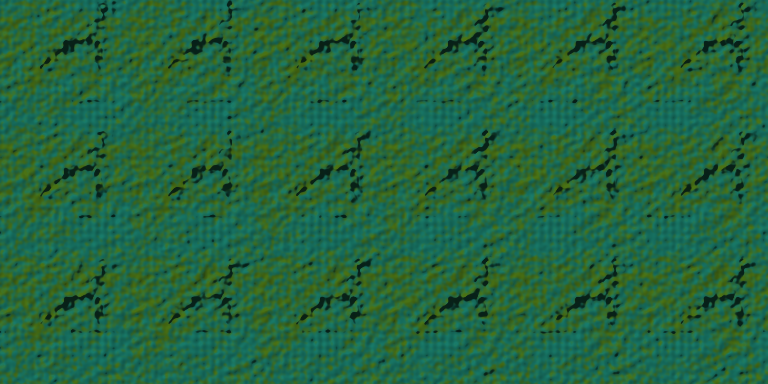
Give the GLSL for this pattern, as a WebGL 2 fragment shader.

```glsl
#version 300 es
precision highp float;
// Mossy embossed stone: a 6 x 3 tiling of crumbled relief and dark fissures,
// overlaid with a slightly shorter lattice of beaded patches that drifts
// against the tiles. Periodic gradient noise gives height, lit from upper left.

uniform vec2 u_resolution;
out vec4 fragColor;

const float TAU = 6.2831853;
const vec2 TILES = vec2(6.0, 3.0);
const float PATCH_PERIOD = 0.9;             // in tiles
const vec2 PATCH_ORIGIN = vec2(2.547, 1.2); // in tiles
const float BEADS = 14.0;                   // per patch period

const vec3 TEAL = vec3(0.085, 0.43, 0.37);
const vec3 OLIVE = vec3(0.26, 0.40, 0.07);
const vec3 CREVICE = vec3(0.02, 0.10, 0.075);

// Fissures inside one tile, as segments (start, end)
const vec4 FISSURES[5] = vec4[5](
  vec4(0.34, 0.48, 0.46, 0.57), vec4(0.46, 0.57, 0.57, 0.67),
  vec4(0.57, 0.67, 0.72, 0.69), vec4(0.78, 0.49, 0.78, 0.66),
  vec4(0.76, 0.80, 0.83, 0.95));

vec2 gradientAt(vec2 cell) {
  vec3 q = fract(cell.xyx * vec3(0.1031, 0.1030, 0.0973));
  q += dot(q, q.yzx + 33.33);
  float angle = TAU * fract((q.x + q.y) * q.z);
  return vec2(cos(angle), sin(angle));
}

// Gradient noise over the unit square, wrapping after that many cells
float noise(vec2 p, float cells, float seed) {
  p *= cells;
  vec2 i = floor(p), f = p - i;
  vec2 a = mod(i, cells) + seed, b = mod(i + 1.0, cells) + seed;
  vec2 w = f * f * f * (f * (f * 6.0 - 15.0) + 10.0);
  float low = mix(dot(gradientAt(a), f),
                  dot(gradientAt(vec2(b.x, a.y)), f - vec2(1, 0)), w.x);
  float high = mix(dot(gradientAt(vec2(a.x, b.y)), f - vec2(0, 1)),
                   dot(gradientAt(b), f - 1.0), w.x);
  return mix(low, high, w.y);
}

// Sheared noise: its grain climbs gently to the right
float streaks(vec2 p, float cells, float seed) {
  return noise(vec2(p.x - p.y, p.y), cells, seed);
}

vec2 patchSpace(vec2 p) {
  vec2 b = (p - PATCH_ORIGIN) / PATCH_PERIOD;
  return b - floor(b + 0.5);
}

float patchMask(vec2 b) {
  return exp(-dot(b * b, vec2(18.0, 36.0)));
}

float beads(vec2 b) {
  vec2 c = cos(TAU * BEADS * b);
  return c.x * 0.6 + c.y * 0.4;
}

float height(vec2 p) {
  vec2 b = patchSpace(p);
  float smoothing = 1.0 - 0.6 * patchMask(b);
  float h = 0.26 * streaks(p, 6.0, 3.0)
          + 0.24 * streaks(p, 11.0, 17.0)
          + 0.18 * noise(p, 17.0, 41.0)
          + 0.13 * noise(p, 27.0, 47.0)
          + 0.15 * streaks(b + 0.5, 10.0, 59.0)
          + 0.14 * noise(b + 0.5, 19.0, 67.0);
  return h * smoothing + mix(0.04, 0.13, patchMask(b)) * beads(b);
}

float segmentDistance(vec2 p, vec4 s) {
  vec2 a = p - s.xy, d = s.zw - s.xy;
  return length(a - d * clamp(dot(a, d) / dot(d, d), 0.0, 1.0));
}

float falloff(float dist, float radius) {
  return 1.0 - smoothstep(0.0, radius, dist);
}

// How readily the relief breaks open: near fissures and above each patch
float fragility(vec2 p) {
  vec2 wander = 0.07 * vec2(noise(p, 13.0, 71.0), noise(p, 13.0, 89.0));
  vec2 t = fract(p) + wander;
  float dist = 1.0;
  for (int k = 0; k < 5; k++) dist = min(dist, segmentDistance(t, FISSURES[k]));
  vec2 b = patchSpace(p);
  float ledge = segmentDistance(b + wander * 0.3, vec4(-0.2, 0.12, 0.2, 0.12));
  return 0.20 * falloff(dist, 0.13) + 0.24 * falloff(dist, 0.035)
       + 0.28 * falloff(ledge, 0.03) + 0.20 * streaks(b + 0.5, 4.0, 127.0);
}

void main() {
  vec2 p = gl_FragCoord.xy / u_resolution * TILES;
  vec2 b = patchSpace(p);

  // Relief: slope along the light direction
  vec2 towardLight = vec2(-0.010, 0.011);
  float slope = height(p - towardLight) - height(p + towardLight);
  float shade = clamp(0.98 + 0.65 * slope, 0.5, 1.12);

  // Olive growth on streaks and mid-tile bands, teal on beads and patches
  float growth = 0.43 + 0.30 * streaks(p, 4.0, 139.0)
               + 0.50 * streaks(p, 9.0, 151.0)
               + 0.50 * noise(p, 18.0, 163.0)
               + 0.55 * noise(p, 29.0, 173.0)
               + 0.25 * streaks(b + 0.5, 7.0, 179.0)
               + 0.07 * cos(TAU * (p.y - 0.62))
               - 0.40 * patchMask(b) - 0.13 * beads(b) + 0.5 * slope;
  vec3 color = mix(TEAL, OLIVE, smoothstep(0.0, 1.0, growth)) * shade;

  // Steep shadowed faces open into dark cracks
  float crack = smoothstep(0.24, 0.46, fragility(p) - slope);
  fragColor = vec4(mix(color, CREVICE, 0.9 * crack), 1.0);
}
```
